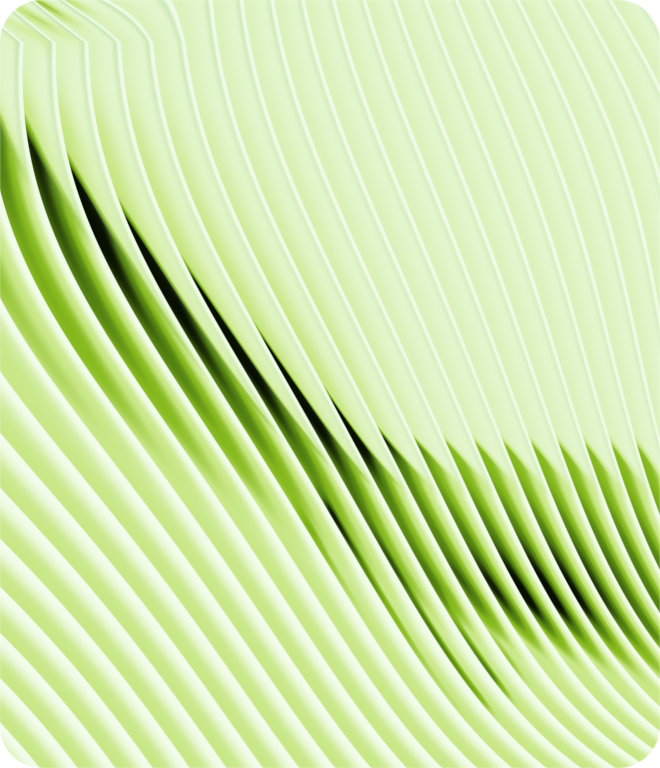
A Shadertoy shader for this background:

```glsl
// Curved pale-green pleats with a deep green shadow falling diagonally across them.

const vec3 WHITE = vec3(0.95, 0.99, 0.92);
const vec3 PALE  = vec3(0.865, 0.95, 0.75);
const vec3 LIME  = vec3(0.79, 0.905, 0.53);
const vec3 LEAF  = vec3(0.53, 0.73, 0.12);
const vec3 MOSS  = vec3(0.33, 0.51, 0.07);
const vec3 NIGHT = vec3(0.03, 0.06, 0.005);

// Pleat number: a quadratic in x whose coefficients are cubics in y.
float pleatPhase(vec2 p) {
    float kink = max(0.0, 0.055 - p.y) * (1.0 - smoothstep(0.08, 0.28, p.x));
    float x = p.x + 1.3 * kink;
    float y = p.y;
    float offset  = ((7.5 * y - 22.4) * y + 4.77) * y - 0.95;
    float density = ((11.6 * y + 7.65) * y - 24.2) * y + 25.0;
    float bend    = ((-62.0 * y + 65.1) * y - 1.6) * y;
    return offset + (density + bend * x) * x;
}

// Smooth minimum with blend width k.
float softMin(float a, float b, float k) {
    float h = max(k - abs(a - b), 0.0) / k;
    return min(a, b) - 0.25 * h * h * k;
}

float glow(vec2 p, vec2 center, vec2 radius) {
    vec2 d = (p - center) / radius;
    return exp(-dot(d, d));
}

float segmentDistance(vec2 p, vec2 a, vec2 b) {
    vec2 ab = b - a;
    return length(p - a - ab * clamp(dot(p - a, ab) / dot(ab, ab), 0.0, 1.0));
}

// Upper rim of the shadow.
float shadowTop(float x) {
    return softMin(0.11 + 0.92 * x, 0.56, 0.05);
}

// Depth inside the shadow: 0 at its upper rim, 1 at its lower end.
float shadowDepth(vec2 p) {
    float top = shadowTop(p.x);
    return (p.y - top) / (0.60 + 0.38 * p.x - top);
}

// Tone from 0 (pale) to 1 (almost black).
float shadowTone(vec2 p) {
    float t = shadowDepth(p);
    float inside = smoothstep(0.0, 0.09, t);
    float fade = clamp(1.0 - t, 0.0, 1.0);
    float leftTone = (0.92 + 0.28 * smoothstep(0.0, 0.12, p.x)) * pow(fade, 1.0);
    float rightTone = 0.55 + 0.15 * smoothstep(0.1, 0.5, t);
    rightTone += 0.36 * glow(p, vec2(0.69, 0.79), vec2(0.11, 0.08));
    rightTone *= 1.0 - smoothstep(0.65, 1.05, t);
    float tone = mix(leftTone, rightTone, smoothstep(0.44, 0.6, p.x));
    float below = max(tone, 0.25);

    // Lime haze just above the diagonal rim
    float gap = max(shadowTop(p.x) - p.y, 0.0);
    float haze = 0.27 * exp(-gap / 0.14) * (1.0 - smoothstep(0.38, 0.6, p.x));
    haze *= smoothstep(0.06, 0.17, p.y);
    float above = 0.03 + haze + 0.4 * glow(p, vec2(0.06, 0.0), vec2(0.05, 0.022));
    return mix(above, below, inside);
}

vec3 greenRamp(float tone) {
    vec3 c = mix(PALE, LIME, smoothstep(0.0, 0.27, tone));
    c = mix(c, LEAF, smoothstep(0.25, 0.53, tone));
    c = mix(c, MOSS, smoothstep(0.52, 0.74, tone));
    return mix(c, NIGHT, smoothstep(0.72, 0.97, tone));
}

// Color at position f (0 to 1) across one pleat.
vec3 pleatColor(vec2 p, float f) {
    // Sliding the shadow along each pleat gives its rim a toothed outline
    float slide = 0.07 + 0.07 * glow(p, vec2(0.33, 0.47), vec2(0.17, 0.2));
    vec2 q = p - vec2(0.0, slide * f);
    float tone = shadowTone(q);
    float lower = smoothstep(0.0, 0.15, shadowDepth(q));
    float open = smoothstep(0.65, 1.1, shadowDepth(p));
    float falloff = 1.0 - mix(0.45, 0.85, lower) * smoothstep(0.08, 0.85, f);

    // Thin dark slits that trail below the shadow
    float trail = segmentDistance(p, vec2(0.43, 0.68), vec2(0.63, 0.88));
    float slit = exp(-trail * trail / 0.0015) * (1.0 - smoothstep(0.04, 0.28, f));
    vec3 c = greenRamp(tone * falloff + 0.5 * slit);

    // Gentle lift, then a cool crease beside the highlight, above the shadow
    float upper = 1.0 - lower;
    float corner = glow(p, vec2(0.0), vec2(0.38, 0.16));
    float crease = smoothstep(0.62, 0.84, f) * upper;
    c = mix(c, WHITE, 0.32 * smoothstep(0.05, 0.6, f) * upper);
    c = mix(c, vec3(0.76, 0.89, 0.69), crease * (0.35 + 0.45 * corner));

    // Bright fold, broad in the open lower left
    float start = mix(mix(0.8, 0.64, lower), 0.33, open);
    float fold = smoothstep(start, 0.9, f);
    return mix(c, WHITE, fold * mix(0.88, 1.0, lower));
}

float roundedBox(vec2 p, vec2 halfSize, float radius) {
    vec2 d = abs(p) - halfSize + radius;
    return length(max(d, 0.0)) + min(max(d.x, d.y), 0.0) - radius;
}

void mainImage(out vec4 fragColor, in vec2 fragCoord) {
    vec2 size = vec2(iResolution.x / iResolution.y, 1.0);
    vec2 p = fragCoord / iResolution.y;
    p.y = 1.0 - p.y; // measured downward from the top

    // Pleats, with the jump between neighbors smoothed
    float phase = pleatPhase(p);
    float f = fract(phase);
    float blur = clamp(1.5 * fwidth(phase), 0.001, 0.2);
    float edge = smoothstep(1.0 - blur, 1.0, f);
    vec3 color = mix(pleatColor(p, f), pleatColor(p, 0.0), edge);

    // Rounded white corners
    float pixel = 1.0 / iResolution.y;
    float outside = roundedBox(p - 0.5 * size, 0.5 * size, 0.055);
    color = mix(color, vec3(1.0), smoothstep(-pixel, pixel, outside));
    fragColor = vec4(color, 1.0);
}
```
